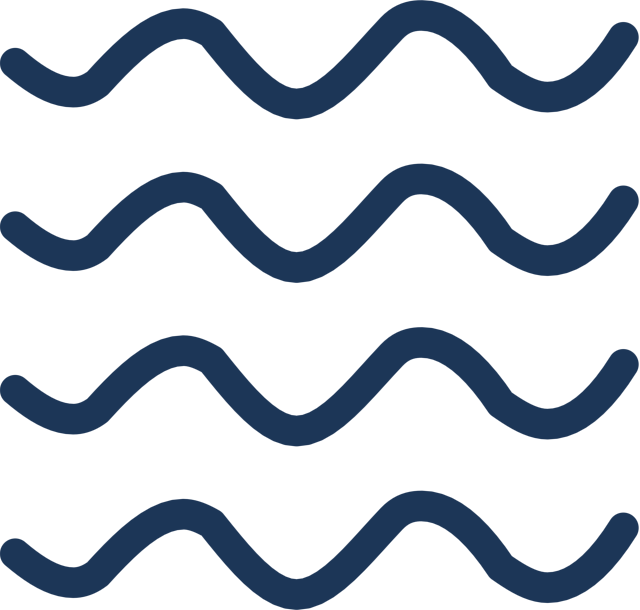
Give the GLSL for this pattern, as a WebGL 2 fragment shader.

```glsl
#version 300 es
precision highp float;

uniform vec2 u_resolution;
out vec4 fragColor;

// All lengths are fractions of the canvas width.
const vec3 PAPER = vec3(1.0);
const vec3 NAVY = vec3(0.11, 0.21, 0.34);
const float ROWS = 4.0;
const float ROW_PITCH = 0.2555;
const float ROW_GAP = 0.068;
const float HALF_STROKE = 0.0239;
const int STEPS = 10;

// Wave knots: x, y, slope arriving, slope leaving.
const int KNOTS = 11;
const vec4 WAVE[KNOTS] = vec4[KNOTS](
  vec4(0.0238, 0.0879, -0.85, -0.85),
  vec4(0.1146, 0.0427, 0.0, 0.0),
  vec4(0.1523, 0.0566, 0.75, 1.1),
  vec4(0.2865, 0.1497, 0.0, 0.0),
  vec4(0.3307, 0.1348, -0.57, -1.25),
  vec4(0.4635, 0.0241, 0.0, 0.0),
  vec4(0.6120, 0.1426, 1.05, 1.05),
  vec4(0.6589, 0.1625, 0.0, 0.0),
  vec4(0.7826, 0.0671, -1.5, -0.7),
  vec4(0.8555, 0.0349, 0.0, 0.0),
  vec4(0.9740, 0.1283, 1.6, 1.6)
);

float segmentDistance(vec2 p, vec2 a, vec2 b) {
  vec2 pa = p - a;
  vec2 ba = b - a;
  return length(pa - ba * clamp(dot(pa, ba) / dot(ba, ba), 0.0, 1.0));
}

// Cubic Hermite curve between two knots.
vec2 curvePoint(vec4 a, vec4 b, float t) {
  float span = b.x - a.x;
  float s = 1.0 - t;
  float y = a.y * s * s * (1.0 + 2.0 * t) + b.y * t * t * (3.0 - 2.0 * t)
          + span * t * s * (a.w * s - b.z * t);
  return vec2(a.x + span * t, y);
}

float waveDistance(vec2 p) {
  float nearest = 1e3;
  for (int i = 0; i < KNOTS - 1; i++) {
    vec2 previous = WAVE[i].xy;
    for (int j = 1; j <= STEPS; j++) {
      vec2 next = curvePoint(WAVE[i], WAVE[i + 1], float(j) / float(STEPS));
      nearest = min(nearest, segmentDistance(p, previous, next));
      previous = next;
    }
  }
  return nearest;
}

void main() {
  vec2 p = gl_FragCoord.xy / u_resolution.x;
  float pixel = 1.0 / u_resolution.x;

  // Fold the stacked rows onto one wave.
  float row = clamp(floor((p.y + 0.5 * ROW_GAP) / ROW_PITCH), 0.0, ROWS - 1.0);
  p.y -= row * ROW_PITCH;

  // Round-capped stroke with a soft edge.
  float edge = waveDistance(p) - HALF_STROKE;
  float ink = 1.0 - smoothstep(-0.75 * pixel, 0.75 * pixel, edge);
  fragColor = vec4(mix(PAPER, NAVY, ink), 1.0);
}
```
